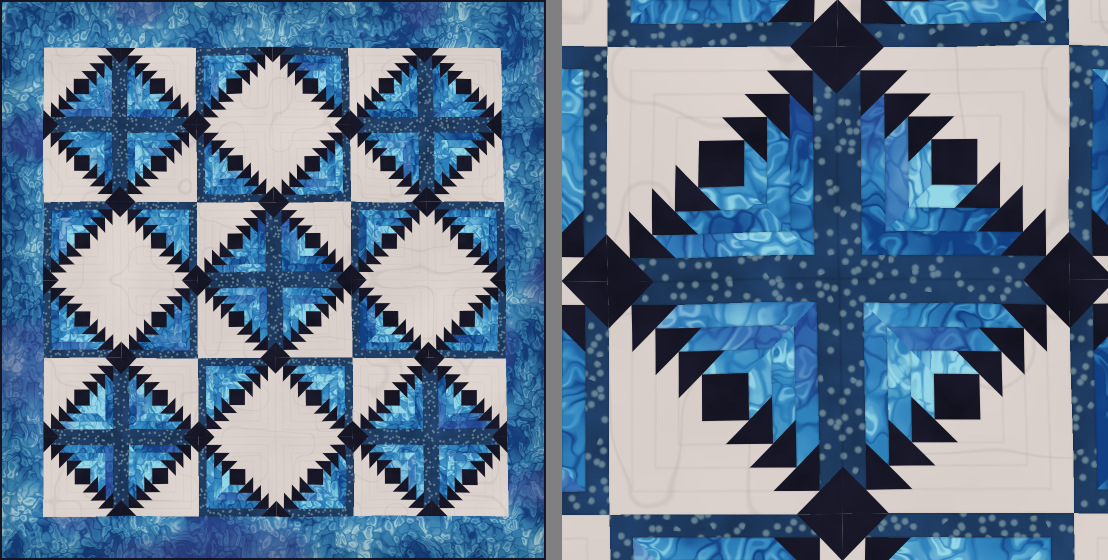
Left: the whole. Right: its middle third, enlarged.
Reproduce this pattern procedurally as a Shadertoy shader.

```glsl
// A quilt of 3 x 3 pineapple blocks inside a wide marbled border. Every block is one
// quadrant mirrored four times; alternate blocks turn it inside out. Log strips are
// bands of the folded quadrant, teeth are distance functions, cloth is cellular noise.

#define BLOCKS 3.0
#define FIELD_MIN vec2(0.080, 0.078)
#define FIELD_SIZE vec2(0.853, 0.837)
#define KEYSTONE 0.016
#define BINDING 0.0035
#define BUBBLES 62.0
#define CREAM vec3(0.865, 0.825, 0.805)
#define INK vec3(0.085, 0.085, 0.145)
#define NAVY vec3(0.12, 0.235, 0.385)
#define DEEP vec3(0.08, 0.24, 0.48)
#define AZURE vec3(0.21, 0.50, 0.69)
#define PALE vec3(0.66, 0.81, 0.84)

vec2 hash2(vec2 p) {
    vec3 q = fract(p.xyx * vec3(0.1031, 0.1030, 0.0973));
    q += dot(q, q.yzx + 33.33);
    return fract((q.xx + q.yz) * q.zy);
}

float noise(vec2 p) {
    vec2 i = floor(p), f = fract(p);
    f = f * f * (3.0 - 2.0 * f);
    vec2 e = vec2(0.0, 1.0);
    return mix(mix(hash2(i).x, hash2(i + e.yx).x, f.x),
               mix(hash2(i + e).x, hash2(i + 1.0).x, f.x), f.y);
}

float fbm(vec2 p) {
    return 0.55 * noise(p) + 0.3 * noise(p * 2.1 + 17.0) + 0.15 * noise(p * 4.3 + 31.0);
}

// Nearest and second nearest cell distances, and a random value of the cell
vec3 cells(vec2 p) {
    vec2 base = floor(p);
    vec3 best = vec3(9.0, 9.0, 0.0);
    for (int j = -1; j <= 1; j++)
    for (int i = -1; i <= 1; i++) {
        vec2 id = base + vec2(i, j), h = hash2(id);
        float d = length(id + h - p);
        if (d < best.x) best = vec3(d, best.x, fract(h.x * 7.0 + h.y * 5.0));
        else best.y = min(best.y, d);
    }
    return best;
}

// Marbled cloth: bubbles with pale rims, dark veins and violet clouds
vec3 batik(vec2 p, float light) {
    float cloud = fbm(p * 11.0), fine = fbm(p * 34.0 + 9.0);
    vec3 c = cells(p * BUBBLES + 4.0 * vec2(cloud, fine));
    float vein = 1.0 - smoothstep(0.0, 0.28, c.y - c.x);
    float rim = (1.0 - smoothstep(0.03, 0.16, abs(c.x - 0.32))) * step(0.35, c.z);
    float tone = light + 0.9 * (cloud - 0.5) + 0.7 * (fine - 0.5) + 0.24 * rim
               - 0.24 * vein + 0.16 * (c.z - 0.5);
    vec3 col = mix(DEEP, AZURE, smoothstep(0.0, 0.5, tone));
    col = mix(col, PALE, smoothstep(0.45, 1.05, tone));
    float violet = smoothstep(0.62, 0.82, noise(p * 8.0 + 60.0)) * (1.0 - light);
    return mix(col, vec3(0.27, 0.28, 0.58), 0.75 * violet);
}

// Navy cloth sprinkled with small pale flecks
vec3 speckle(vec2 p) {
    vec3 c = cells(p * 150.0);
    float fleck = (1.0 - smoothstep(0.15, 0.45, c.x)) * step(0.5, c.z);
    return mix(NAVY * (0.8 + 0.4 * fbm(p * 40.0)), vec3(0.55, 0.66, 0.68), 0.65 * fleck);
}

// Centre square (k = 0), saw teeth and corner diamond (k = 4) in tenths of a quadrant
float teeth(float a, float b) {
    float d = 9.0;
    for (float k = 0.0; k < 5.0; k++) {
        float slope = k < 0.5 ? -9.0 : 0.707 * (2.0 * k - b + a);
        d = min(d, max(max(4.0 - k - a, b - 6.0 - k), slope));
    }
    return d;
}

vec3 block(vec2 g, vec2 p, float pixel) {
    vec2 id = floor(g * BLOCKS), f = abs(fract(g * BLOCKS) * 2.0 - 1.0);
    vec2 q = 10.0 * (mod(id.x + id.y, 2.0) < 0.5 ? f : 1.0 - f);
    float a = min(q.x, q.y), b = max(q.x, q.y), strip = floor(a);
    bool cream = a + b > 10.0;
    vec3 col;
    if (cream) {
        // Cream logs with meandering quilting stitches
        float stitch = 1.0 - smoothstep(0.0, 0.035, abs(noise(p * 24.0) - 0.5));
        col = CREAM * (0.96 + 0.07 * fbm(p * 9.0) - 0.05 * stitch);
    } else if (strip < 1.0) {
        col = speckle(p);
    } else {
        // Blue logs lighten towards the centre square, each cut from other cloth
        vec2 log = floor(g * BLOCKS * 2.0) * 7.0 + vec2(strip, step(q.x, q.y) * 3.0);
        vec2 cut = hash2(log + 2.0);
        float light = 0.28 + 0.17 * strip + 0.2 * (cut.x - 0.5);
        col = batik(p + cut * 5.0, light) * vec3(0.88, 1.04, 1.08);
    }
    float seam = smoothstep(0.40, 0.5, abs(fract(cream ? b : a) - 0.5));
    col *= 1.0 - (cream ? 0.035 : 0.12) * seam;
    vec3 ink = INK * (0.75 + 0.55 * fbm(p * 45.0));
    return mix(col, ink, clamp(0.5 - teeth(a, b) / pixel, 0.0, 1.0));
}

vec3 quilt(vec2 uv) {
    vec2 p = uv * vec2(iResolution.x / iResolution.y, 1.0);
    vec2 g = (uv - FIELD_MIN) / FIELD_SIZE;
    g.x *= FIELD_SIZE.x / (FIELD_SIZE.x - KEYSTONE * g.y);
    g.y -= 0.018 * g.y * (1.0 - g.y);
    g += 0.0035 * (vec2(noise(p * 13.0), noise(p * 13.0 + 50.0)) - 0.5);
    vec2 inset = min(g, 1.0 - g), rim = min(uv, 1.0 - uv);
    float pixel = 10.0 * BLOCKS / (FIELD_SIZE.x * iResolution.x);
    if (min(rim.x, rim.y) < BINDING) return INK;
    if (min(inset.x, inset.y) > 0.0) return block(g, p, pixel);
    return batik(p, 0.42) * (0.9 + 0.1 * smoothstep(0.0, 0.07, min(rim.x, rim.y)));
}

void mainImage(out vec4 fragColor, in vec2 fragCoord) {
    // Four samples smooth the seams
    vec3 sum = vec3(0.0);
    for (int s = 0; s < 4; s++) {
        vec2 jitter = 0.5 * vec2(s % 2, s / 2) - 0.25;
        sum += quilt((fragCoord + jitter) / iResolution.xy);
    }
    fragColor = vec4(sum / 4.0, 1.0);
}
```
